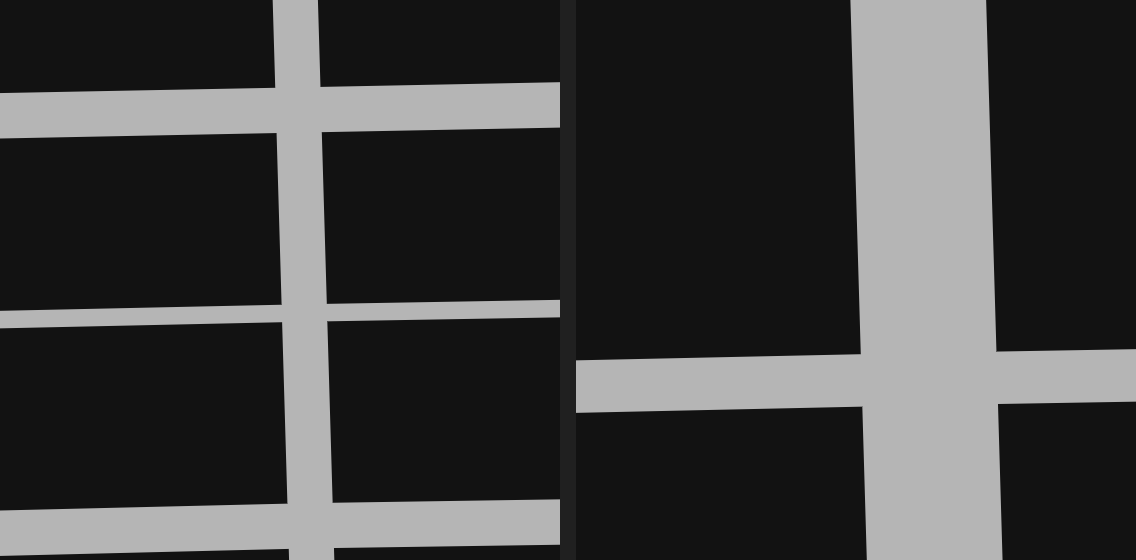
Left: the whole. Right: its middle third, enlarged.
Give the GLSL for this pattern, as a Shadertoy shader.

```glsl
#define BAR_COLOR vec3(0.71)
#define PANE_COLOR vec3(0.07)
#define PERIOD vec2(1.2, 0.7424)     // post and rail spacing
#define ORIGIN vec2(0.5566, 0.0612)  // lowest post and rail crossing
#define WIDE 0.0808                  // posts and main rails
#define THIN 0.0312                  // rails in between
#define THIN_OFFSET 0.3799           // thin rail height above a main rail
#define POST_LEAN 0.0293
#define RAIL_TILT 0.0194
#define RAIL_BEND 0.005              // kink of the rails at the post
#define LEVEL_HEIGHT 0.8             // height where the kink vanishes

// Signed distance to evenly repeated bars centred on multiples of the period
float barDistance(float position, float period, float width) {
    float centered = mod(position + 0.5 * period, period) - 0.5 * period;
    return abs(centered) - 0.5 * width;
}

// Straightens the hand-set grid: x runs from the post, y from the main rail
vec2 gridCoords(vec2 p) {
    float fromPost = p.x - ORIGIN.x + POST_LEAN * p.y;
    float bend = RAIL_BEND * (1.0 - p.y / LEVEL_HEIGHT);
    float lift = RAIL_TILT * fromPost - bend * abs(fromPost);
    return vec2(fromPost, p.y - lift - ORIGIN.y);
}

void mainImage(out vec4 fragColor, in vec2 fragCoord) {
    vec2 grid = gridCoords(fragCoord / iResolution.xy);

    // Union of posts, main rails and thin rails
    float post = barDistance(grid.x, PERIOD.x, WIDE);
    float mainRail = barDistance(grid.y, PERIOD.y, WIDE);
    float thinRail = barDistance(grid.y - THIN_OFFSET, PERIOD.y, THIN);
    float bars = min(post, min(mainRail, thinRail));

    // Edge smoothing over one pixel
    float coverage = clamp(0.5 - bars * iResolution.y, 0.0, 1.0);
    fragColor = vec4(mix(PANE_COLOR, BAR_COLOR, coverage), 1.0);
}
```
